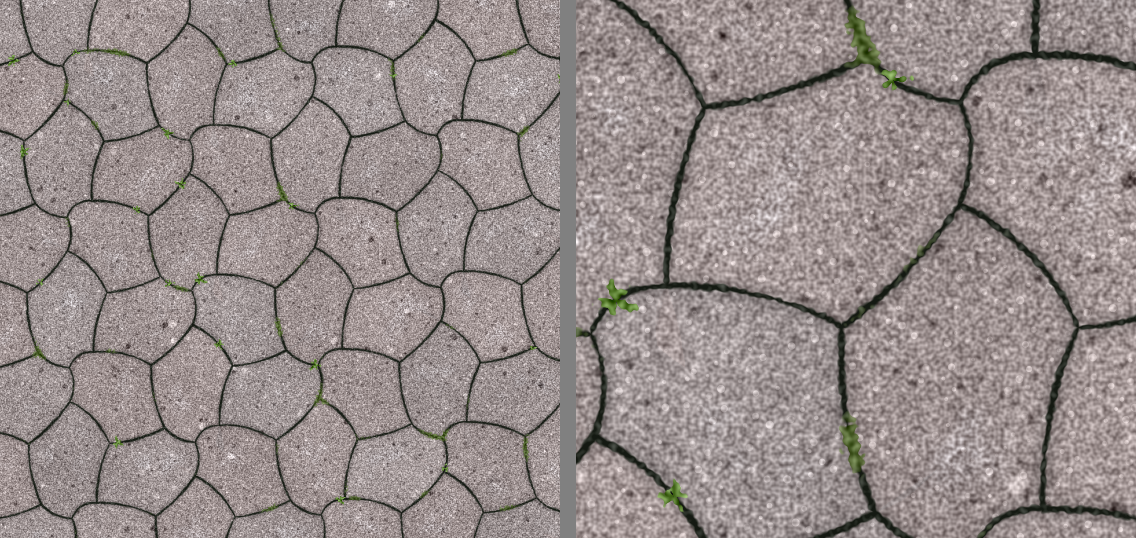
Left, the full canvas; right, a detail of the centre.
This texture is drawn by a WebGL 2 fragment shader. Its source:

```glsl
#version 300 es
precision highp float;
// Interlocking curved paving stones with grainy faces, dark joints, moss and weeds.
uniform vec2 u_resolution;
out vec4 fragColor;

const float VIEW_HEIGHT = 7.38;             // canvas height in paving units
const vec2 ORIGIN = vec2(3.65, 4.03);       // centre of the reference stone
const vec2 STEP_RIGHT = vec2(1.68, 1.06);   // lattice of three-stone groups
const vec2 STEP_LEFT = vec2(-1.72, 1.01);

// Clockwise corners of one stone per group, and the sag of the nine group edges.
const vec2 CORNERS[6] = vec2[6](vec2(-0.50, 0.40), vec2(0.245, 0.62), vec2(0.665, 0.42),
                                vec2(0.67, -0.04), vec2(0.11, -0.61), vec2(-0.68, -0.42));
const float SAG[9] = float[9](-0.04, -0.05, 0.05, 0.04, -0.06, 0.05, 0.07, 0.075, -0.05);

vec2 hash22(vec2 p) {
    vec3 q = fract(p.xyx * vec3(0.1031, 0.1030, 0.0973));
    q += dot(q, q.yzx + 33.33);
    return fract((q.xx + q.yz) * q.zy);
}

float cornerSlope(vec2 cell, vec2 offset) {
    float angle = 6.2832 * hash22(cell).x;
    return dot(vec2(cos(angle), sin(angle)), offset);
}

float gradientNoise(vec2 p) {
    vec2 c = floor(p), f = p - c, e = vec2(1.0, 0.0);
    vec2 w = f * f * f * (f * (f * 6.0 - 15.0) + 10.0);
    float low = mix(cornerSlope(c, f), cornerSlope(c + e, f - e), w.x);
    float high = mix(cornerSlope(c + e.yx, f - e.yx), cornerSlope(c + 1.0, f - 1.0), w.x);
    return mix(low, high, w.y);
}

// Round chips scattered one per grid square, with random size and strength.
float flecks(vec2 p, float chance, float soft) {
    vec2 cell = floor(p), seed = hash22(cell + 15.0), place = hash22(cell + 133.0);
    float radius = 0.10 + 0.16 * seed.y;
    float d = length(p - cell - mix(vec2(0.3), vec2(0.7), place));
    return step(seed.x, chance) * (0.4 + 0.6 * place.x) * (1.0 - smoothstep(radius - soft, radius + soft, d));
}

// Overshoot past the ends and signed offset from a sagging edge.
vec2 edgeOffset(vec2 p, vec2 start, vec2 end, float sag) {
    float span = length(end - start);
    vec2 dir = (end - start) / span, rel = p - start;
    float along = dot(rel, dir), u = clamp(along / span, 0.0, 1.0);
    return vec2(along - u * span, dot(rel, vec2(-dir.y, dir.x)) - 4.0 * sag * u * (1.0 - u));
}

// Uneven leafy clump; positive inside.
float tuftShape(vec2 p, float size, float turn) {
    float angle = atan(p.y, p.x + 1e-5);
    float leaves = 0.55 + 0.25 * cos(5.0 * angle + turn) + 0.2 * cos(3.0 * angle - 2.0 * turn);
    return size * leaves - length(p);
}

// Nearest joint: x distance, y tuft depth, zw a point well inside the stone.
vec4 paving(vec2 p) {
    mat2 lattice = mat2(STEP_RIGHT, STEP_LEFT);
    vec2 home = round(inverse(lattice) * p);
    vec4 best = vec4(9.0, -9.0, 0.0, 0.0);
    for (int n = 0; n < 9; n++) {
        vec2 cell = home + vec2(n % 3 - 1, n / 3 - 1);
        vec2 base = lattice * cell;
        for (int i = 0; i < 9; i++) {
            // Six edges ring the stone, three more link it to other groups.
            vec2 start = base + CORNERS[i < 6 ? i : i - 4];
            vec2 end = base + CORNERS[(i < 6 ? i + 1 : i - 1) % 6];
            if (i == 6 || i == 8) end += STEP_RIGHT * (i == 6 ? 1.0 : -1.0);
            if (i > 6) end -= STEP_LEFT;
            vec2 offset = edgeOffset(p, start, end, SAG[i]);
            vec2 normal = normalize(vec2(start.y - end.y, end.x - start.x));
            float d = length(offset);
            if (d < best.x) {
                best.x = d;
                best.zw = 0.5 * (start + end) + normal * (offset.y < 0.0 ? -0.5 : 0.5);
            }
            // A few edges carry a weed.
            vec2 seed = hash22(cell * 9.0 + float(i) * 1.7 + 40.0);
            if (seed.x < 0.10) {
                float u = seed.y;
                vec2 root = mix(start, end, u) + normal * 4.0 * SAG[i] * u * (1.0 - u);
                best.y = max(best.y, tuftShape(p - root, 0.05 + 0.5 * seed.x, 20.0 * u));
            }
        }
    }
    return best;
}

// Random pair per stone, from a point near its centre.
vec2 stoneSeed(vec2 inside) {
    mat2 stones = mat2((STEP_RIGHT - STEP_LEFT) / 3.0, (2.0 * STEP_RIGHT + STEP_LEFT) / 3.0);
    return hash22(round(inverse(stones) * (inside - vec2(0.07, 0.08))) + 70.0);
}

vec3 stoneColor(vec2 p, float d, vec2 seed, float pixel) {
    vec2 turned = mat2(0.8, 0.6, -0.6, 0.8) * p;
    float grain = 0.27 * gradientNoise(p * 53.0) + 0.19 * gradientNoise(turned * 31.0 + 31.0);
    grain += 0.10 * gradientNoise(turned * 14.0 + 70.0);
    float mottle = 0.05 * gradientNoise(p * 5.0) + 0.06 * gradientNoise(p * 0.8 + 5.0);
    float bloom = smoothstep(0.0, 0.5, gradientNoise(p * 1.9 + 12.0) + 0.5 * gradientNoise(turned * 6.0));
    bloom *= smoothstep(0.08, 0.4, d) * clamp(0.7 + 4.0 * grain, 0.0, 1.6);
    float chips = 0.18 * flecks(turned * 14.0, 0.45, 14.0 * pixel * 0.6) + 0.22 * flecks(p * 5.0, 0.05, 0.08);
    float pits = 0.22 * flecks(turned * 11.0 + 40.0, 0.22, 0.12) + 0.28 * flecks(p * 6.0 + 90.0, 0.04, 0.08);
    vec3 tint = mix(vec3(0.618, 0.580, 0.580), vec3(0.628, 0.576, 0.572), seed.x);
    vec3 color = tint + grain + mottle + 0.03 * (seed.y - 0.5);
    color += bloom * vec3(0.07, 0.085, 0.095) + chips - pits;
    return color * mix(0.86, 1.0, smoothstep(0.015, 0.08, d));
}

void main() {
    float pixel = VIEW_HEIGHT / u_resolution.y;
    vec2 p = gl_FragCoord.xy * pixel - ORIGIN;

    // Slight unevenness of the laying and of the stone rims.
    vec2 sway = vec2(gradientNoise(p * 0.9 + 3.0), gradientNoise(p * 0.9 + 50.0));
    vec2 rim = vec2(gradientNoise(p * 9.0 + 8.0), gradientNoise(p * 9.0 + 25.0));
    vec4 joint = paving(p + 0.03 * sway + 0.007 * rim);
    float rough = gradientNoise(p * 30.0 + 17.0);
    vec3 color = stoneColor(p, joint.x, stoneSeed(joint.zw), pixel);

    // Joints filled with soil
    float width = 0.014 + 0.010 * gradientNoise(p * 2.5 + 44.0) + 0.014 * rough;
    float soft = 0.005 + 0.5 * pixel;
    vec3 soil = vec3(0.08, 0.10, 0.07) + 0.35 * max(rough, 0.0);
    color = mix(color, soil, 1.0 - smoothstep(width - soft, width + soft, joint.x));

    // Moss spreading along some joints, then weeds
    float damp = smoothstep(0.20, 0.50, gradientNoise(p * 2.1 + 80.0));
    float mossWidth = 0.05 * damp + 0.05 * rough - 0.014;
    float moss = damp * (1.0 - smoothstep(mossWidth - soft, mossWidth + soft, joint.x));
    color = mix(color, vec3(0.29, 0.38, 0.14) + 0.4 * rough, 0.85 * moss);
    float weed = smoothstep(-soft, soft, joint.y + 0.06 * rough);
    color = mix(color, vec3(0.33, 0.47, 0.17) + 0.5 * rough, weed);

    fragColor = vec4(clamp(color, 0.0, 1.0), 1.0);
}
```
